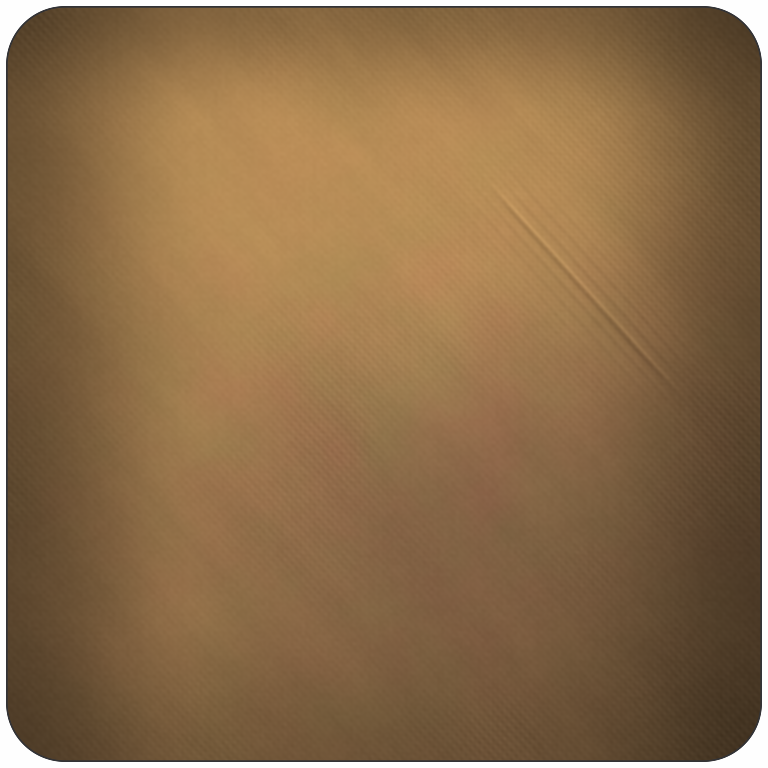
A Shadertoy shader for this background:

```glsl
const vec3 PAPER = vec3(0.995);
const vec3 OUTLINE = vec3(0.20, 0.20, 0.21);
const vec3 LEATHER = vec3(0.490, 0.375, 0.245);
const vec3 GLOW = vec3(0.245, 0.190, 0.100);
const vec3 MAUVE = vec3(0.010, 0.000, 0.024);
const float MARGIN = 0.0078;
const float CORNER_RADIUS = 0.077;
const float OUTLINE_WIDTH = 0.0022;
const vec2 GLOW_CENTER = vec2(0.41, 0.78);
const vec2 GLOW_SIZE = vec2(0.33, 0.27);
const float VIGNETTE_WIDTH = 0.27;
const float SIDE_SHADE = 0.69;
const float TOP_SHADE = 0.78;
const float BOTTOM_SHADE = 0.87;
const vec2 GRAIN_DIR = vec2(0.671, -0.741);
const float THREADS = 125.0;
const float WEAVE_STRENGTH = 0.020;
const vec2 CREASE_START = vec2(0.645, 0.755);
const float CREASE_LENGTH = 0.385;
const float TAU = 6.2831853;

float hash(vec2 p) {
    return fract(sin(dot(p, vec2(127.1, 311.7))) * 43758.5453);
}

float noise(vec2 p) {
    vec2 cell = floor(p);
    vec2 f = fract(p);
    f = f * f * (3.0 - 2.0 * f);
    float low = mix(hash(cell), hash(cell + vec2(1, 0)), f.x);
    float high = mix(hash(cell + vec2(0, 1)), hash(cell + vec2(1, 1)), f.x);
    return mix(low, high, f.y);
}

float fbm(vec2 p) {
    float sum = 0.0;
    float amplitude = 0.5;
    for (int i = 0; i < 4; i++) {
        sum += amplitude * noise(p);
        p = p * 2.03 + 17.3;
        amplitude *= 0.5;
    }
    return sum;
}

float roundedBox(vec2 p, vec2 halfSize, float radius) {
    vec2 q = abs(p) - halfSize + radius;
    return length(max(q, 0.0)) + min(max(q.x, q.y), 0.0) - radius;
}

float bump(vec2 p, vec2 center, vec2 size) {
    vec2 d = (p - center) / size;
    return exp(-0.5 * dot(d, d));
}

float vignette(vec2 p) {
    float side = smoothstep(0.0, VIGNETTE_WIDTH, min(p.x, 1.0 - p.x));
    float top = smoothstep(0.0, 0.17, 1.0 - p.y);
    float bottom = smoothstep(0.0, 0.20, p.y);
    return mix(SIDE_SHADE, 1.0, side) * mix(TOP_SHADE, 1.0, top) * mix(BOTTOM_SHADE, 1.0, bottom);
}

// Crossed threads whose strength drifts in soft patches
float weave(vec2 p, vec2 grain) {
    float wobble = 1.2 * noise(p * 22.0);
    float along = sin(grain.y * THREADS * TAU + wobble);
    float across = sin(grain.x * THREADS * 0.9 * TAU - wobble);
    float patches = smoothstep(0.30, 0.70, fbm(p * 5.0 + 3.0));
    float calm = 1.0 - 0.75 * bump(p, GLOW_CENTER, vec2(0.20, 0.14));
    return (0.65 * along + 0.35 * along * across) * mix(0.25, 1.0, patches) * calm;
}

// Parallel folds beside one bright ridge
float crease(vec2 grain) {
    vec2 start = vec2(dot(CREASE_START, GRAIN_DIR), dot(CREASE_START, vec2(-GRAIN_DIR.y, GRAIN_DIR.x)));
    vec2 q = grain - start;
    float span = smoothstep(-0.03, 0.06, q.x) * (1.0 - smoothstep(CREASE_LENGTH - 0.12, CREASE_LENGTH, q.x));
    float ridge = exp(-pow(q.y / 0.0025, 2.0)) - 0.9 * exp(-pow((q.y + 0.006) / 0.003, 2.0));
    float folds = sin(q.y * 62.0 * TAU) * exp(-pow(q.y / 0.045, 2.0));
    return span * (0.055 * ridge + 0.018 * folds);
}

vec3 leather(vec2 p) {
    vec2 grain = vec2(dot(p, GRAIN_DIR), dot(p, vec2(-GRAIN_DIR.y, GRAIN_DIR.x)));

    // Broad light and shade
    vec3 color = LEATHER + GLOW * bump(p, GLOW_CENTER, GLOW_SIZE);
    color += 0.22 * GLOW * bump(p, vec2(0.78, 0.76), vec2(0.14, 0.18));
    color += 0.22 * GLOW * bump(p, vec2(0.24, 0.24), vec2(0.13, 0.20));
    color += MAUVE * bump(p, vec2(0.58, 0.38), vec2(0.24, 0.20));
    color *= 1.0 - 0.05 * bump(p, vec2(0.53, 0.31), vec2(0.14, 0.12));
    color *= 1.0 - 0.14 * bump(p, vec2(0.95, 0.12), vec2(0.20, 0.22));
    color *= vignette(p);

    // Streaks, mottling and faint red and green stains
    color *= 1.0 + 0.07 * (fbm(grain * vec2(4.0, 24.0)) - 0.47);
    color *= 1.0 + 0.08 * (fbm(p * 9.0) - 0.47);
    float stain = fbm(p * 14.0 + 31.0) - 0.47;
    color += stain * vec3(0.055, -0.035, 0.015) * bump(p, vec2(0.5, 0.45), vec2(0.28));

    // Surface detail
    color += WEAVE_STRENGTH * weave(p, grain) * vec3(1.0, 0.9, 0.75);
    color += crease(grain) * vec3(1.0, 0.85, 0.6);
    return color + 0.015 * (noise(p * 210.0) - 0.5);
}

void mainImage(out vec4 fragColor, in vec2 fragCoord) {
    vec2 p = fragCoord / iResolution.xy;
    float pixel = 1.0 / min(iResolution.x, iResolution.y);
    float card = roundedBox(p - 0.5, vec2(0.5 - MARGIN), CORNER_RADIUS);

    // Card, thin outline, then the paper outside
    vec3 color = mix(leather(p), OUTLINE, smoothstep(-0.5 * pixel, 0.5 * pixel, card + OUTLINE_WIDTH));
    color = mix(color, PAPER, smoothstep(-0.5 * pixel, 0.5 * pixel, card));
    fragColor = vec4(color, 1.0);
}
```
